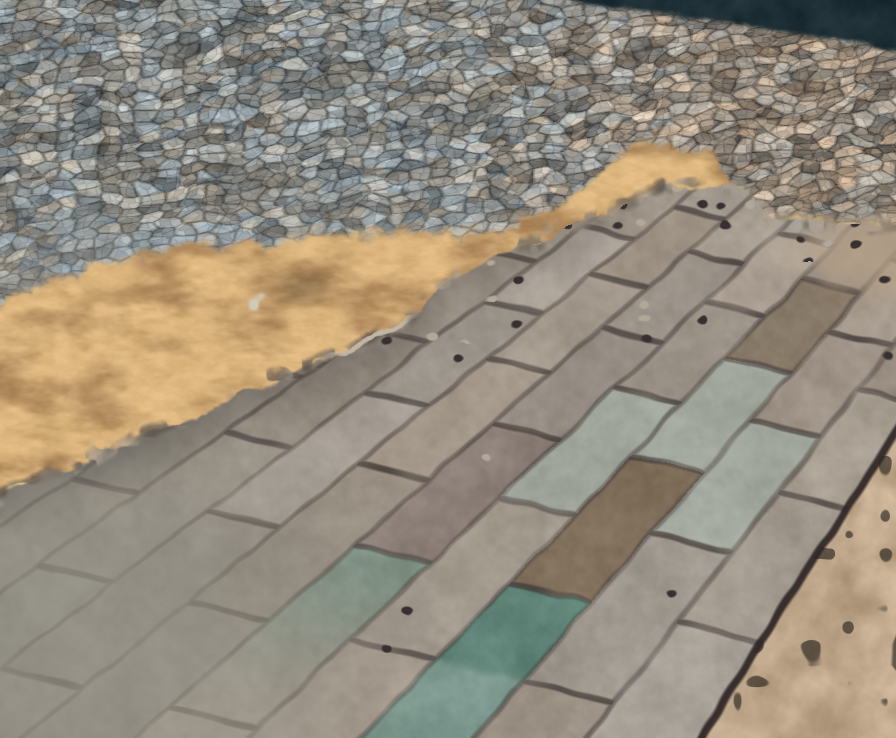
Write a Shadertoy shader that draws this texture.

```glsl
float hash(vec2 p) {
    return fract(sin(dot(p, vec2(127.1, 311.7))) * 43758.545);
}

float noise(vec2 p) {
    vec2 i = floor(p), f = fract(p);
    f = f * f * (3.0 - 2.0 * f);
    return mix(mix(hash(i), hash(i + vec2(1, 0)), f.x),
               mix(hash(i + vec2(0, 1)), hash(i + vec2(1, 1)), f.x), f.y);
}

float fbm(vec2 p) {
    float sum = 0.0, amp = 0.53;
    for (int i = 0; i < 4; i++) {
        sum += amp * noise(p);
        p = mat2(1.6, 1.2, -1.2, 1.6) * p + 3.7;
        amp *= 0.5;
    }
    return sum;
}

// Overlapping slivers of stone: x is gap distance, y is a random tone
vec2 chips(vec2 p) {
    vec2 cell = floor(p);
    float nearest = 9.0, second = 9.0, tone = 0.0;
    for (int j = -1; j <= 1; j++)
    for (int i = -1; i <= 1; i++) {
        vec2 c = cell + vec2(i, j);
        vec2 d = c + 0.1 + 0.8 * vec2(hash(c), hash(c + 17.3)) - p;
        d.y += d.x * (hash(c + 5.1) - 0.5) * 1.2;
        float r = length(d);
        if (r < nearest) {
            second = nearest;
            nearest = r;
            tone = hash(c + 41.7);
        } else second = min(second, r);
    }
    return vec2(second - nearest, tone);
}

vec3 gravel(vec2 p) {
    vec2 q = p + 0.012 * vec2(noise(p * 22.0), noise(p * 22.0 + 9.0));
    q.y -= 0.12 * q.x;
    vec2 big = chips(q * vec2(36, 72));
    vec2 small = chips(q * vec2(66, 115) + 7.0);
    float light = mix(0.33, 0.78, big.y) * mix(0.5, 1.0, smoothstep(0.0, 0.3, big.x));
    light = mix(light, mix(0.3, 0.75, small.y) * smoothstep(-0.3, 0.3, small.x), 0.35);
    light += 0.22 * (fbm(p * vec2(50, 95)) - 0.42) + 0.04;
    vec3 tint = mix(vec3(0.98, 1.0, 0.98), vec3(1.08, 1.0, 0.9), smoothstep(0.5, 1.1, p.x));
    tint *= 1.0 + 0.12 * (hash(floor(q * vec2(36, 72))) - 0.5) * vec3(1, 0, -1);
    light = mix(light, 0.63, 0.35 * smoothstep(0.8, 0.6, p.y));
    return light * tint;
}

vec3 sand(vec2 p) {
    float ripple = fbm(p * vec2(14, 30));
    vec3 col = mix(vec3(0.66, 0.51, 0.34), vec3(0.87, 0.72, 0.50), smoothstep(0.15, 0.65, ripple));
    col += 0.12 * (fbm(p * vec2(60, 110)) - 0.5);
    col *= 1.0 - 0.25 * exp(-dot((p - vec2(0.41, 0.61)) * vec2(26, 48), (p - vec2(0.41, 0.61)) * vec2(26, 48)));
    float flake = length((p - vec2(0.345, 0.588)) * vec2(1, 0.75)) + 0.016 * noise(p * 70.0);
    return mix(col, vec3(0.82, 0.79, 0.72), smoothstep(0.022, 0.012, flake));
}

float isBrick(vec2 id, float column, float row) {
    return step(distance(id, vec2(column, row)), 0.5);
}

// Running bond in perspective: columns converge, rows shorten with distance
vec3 paving(vec2 p) {
    vec2 q = p + 0.005 * (vec2(noise(p * 32.0), noise(p * 32.0 + 5.0)) - 0.5);
    float depth = 1.0 - q.y - 0.24 * q.x;
    float columnWidth = 0.1535 - 0.09 * q.y, rowScale = 0.1634 + 0.154 * depth;
    float k = (0.949 + 0.69 * q.y - q.x) / columnWidth;
    float n = (0.753 - depth) / rowScale;
    float column = floor(k);
    float r = n + 0.5 * step(mod(column, 2.0), 0.5);
    vec2 id = vec2(column, floor(r));

    vec3 col = vec3(0.625, 0.59, 0.545) + 0.09 * (hash(id + 2.0) - 0.5);
    col += vec3(0.02, 0.0, -0.02) * (hash(id + 8.0) - 0.5);
    vec3 teal = mix(vec3(0.48, 0.59, 0.55), vec3(0.38, 0.52, 0.47), smoothstep(-0.03, 0.03, n));
    col = mix(col, teal, isBrick(id, 2.0, 0.0));
    col = mix(col, vec3(0.50, 0.57, 0.52), isBrick(id, 4.0, 0.0) * smoothstep(-0.5, 0.4, n));
    float pale = isBrick(id, 1.0, 1.0) + isBrick(id, 2.0, 2.0) + isBrick(id, 3.0, 1.0);
    col = mix(col, vec3(0.64, 0.66, 0.62), pale);
    col = mix(col, vec3(0.50, 0.435, 0.355), isBrick(id, 2.0, 1.0) + 0.7 * isBrick(id, 2.0, 3.0));
    col = mix(col, vec3(0.54, 0.49, 0.46), isBrick(id, 4.0, 1.0));

    // Worn faces and dark joints, hazy at the lower left
    col += 0.10 * (fbm(p * 18.0) - 0.5) + 0.07 * (fbm(p * 75.0) - 0.5);
    float haze = smoothstep(0.55, 0.1, length((p - vec2(0.1, 0.12)) * vec2(1, 1.2)));
    col = mix(col, vec3(0.56, 0.56, 0.52), 0.55 * haze);
    float side = (0.5 - abs(fract(k) - 0.5)) * columnWidth * 0.7;
    float end = (0.5 - abs(fract(r) - 0.5)) * rowScale * rowScale / 0.279;
    float joint = max(0.5 * smoothstep(0.006, 0.001, side), 0.75 * smoothstep(0.0065, 0.002, end));
    col = mix(col, vec3(0.27, 0.24, 0.23), joint * (1.0 - 0.7 * haze) * (0.6 + 0.6 * noise(p * 25.0)));

    // Bare earth beyond the dark right-hand edge
    float kerb = (k - 0.42 * p.y) * columnWidth;
    vec3 earth = vec3(0.74, 0.65, 0.54) + 0.24 * (fbm(p * 28.0) - 0.5);
    earth *= 1.0 - 0.5 * smoothstep(0.76, 0.82, noise(p * 40.0));
    col = mix(earth, col, smoothstep(-0.004, 0.004, kerb));
    return mix(col, vec3(0.17, 0.14, 0.14), 0.9 * smoothstep(0.010, 0.003, abs(kerb)));
}

void mainImage(out vec4 fragColor, in vec2 fragCoord) {
    vec2 p = fragCoord / iResolution.y;
    float x = p.x, down = 1.0 - p.y;
    float rough = 0.024 * (fbm(p * 30.0) - 0.5);
    float paveTop = max(0.672 - 0.42 * x - 0.04 * smoothstep(0.54, 0.63, x), 0.253)
                  + 0.05 * smoothstep(1.0, 1.06, x);
    float sandTop = 0.312 + 0.107 * exp(-6.0 * x) - 0.11 * smoothstep(0.68, 0.87, x)
                  + 0.1 * smoothstep(0.96, 1.02, x);
    float inside = down - paveTop + rough;

    vec3 col = mix(gravel(p), sand(p), smoothstep(-0.008, 0.008, down - sandTop + 1.6 * rough));

    // Paving with shaded margin and dusty top right
    vec3 floorCol = paving(p);
    floorCol *= 1.0 - 0.16 * smoothstep(0.08, 0.0, inside) * smoothstep(0.95, 0.7, x);
    float dust = smoothstep(0.15, 0.03, length((p - vec2(1.19, 0.66)) * vec2(1, 1.6)) + 2.0 * rough);
    floorCol = mix(floorCol, vec3(0.72, 0.63, 0.53), 0.75 * dust);
    col = mix(col, floorCol, smoothstep(-0.003, 0.003, inside));

    // Crumbs along the margin, then one pale broken rim
    float crumbs = smoothstep(0.016, 0.004, abs(inside)) * smoothstep(0.42, 0.62, noise(p * 65.0));
    col = mix(col, mix(vec3(0.28, 0.25, 0.23), vec3(0.72, 0.68, 0.61), noise(p * 48.0 + 4.0)), 0.75 * crumbs);
    float rim = smoothstep(0.006, 0.002, abs(inside)) * smoothstep(0.42, 0.48, x) * smoothstep(0.57, 0.54, x);
    col = mix(col, vec3(0.76, 0.71, 0.64), rim);

    // Loose pebbles thinning out over the bricks
    vec2 grid = p * vec2(28, 38), cell = floor(grid);
    vec2 offset = fract(grid) - 0.3 - 0.4 * vec2(hash(cell), hash(cell + 3.0));
    float present = step(hash(cell + 11.0), 0.45 * exp(-14.0 * max(inside, 0.0)) * smoothstep(0.45, 0.7, x));
    float pebble = smoothstep(0.32, 0.2, length(offset) + 0.15 * noise(p * 110.0)) * step(0.0, inside);
    vec3 stone = mix(vec3(0.22, 0.19, 0.19), vec3(0.70, 0.66, 0.60), step(0.6, hash(cell + 23.0)));
    col = mix(col, stone, present * pebble);

    // Deep shadow in the top right corner
    float shadow = 0.15 * (x - 0.78) - down + 0.6 * rough;
    vec3 dark = vec3(0.11, 0.18, 0.20) + 0.12 * (fbm(p * 35.0) - 0.5);
    col = mix(col, dark, smoothstep(-0.006, 0.004, shadow));
    fragColor = vec4(clamp(col, 0.0, 1.0), 1.0);
}
```
